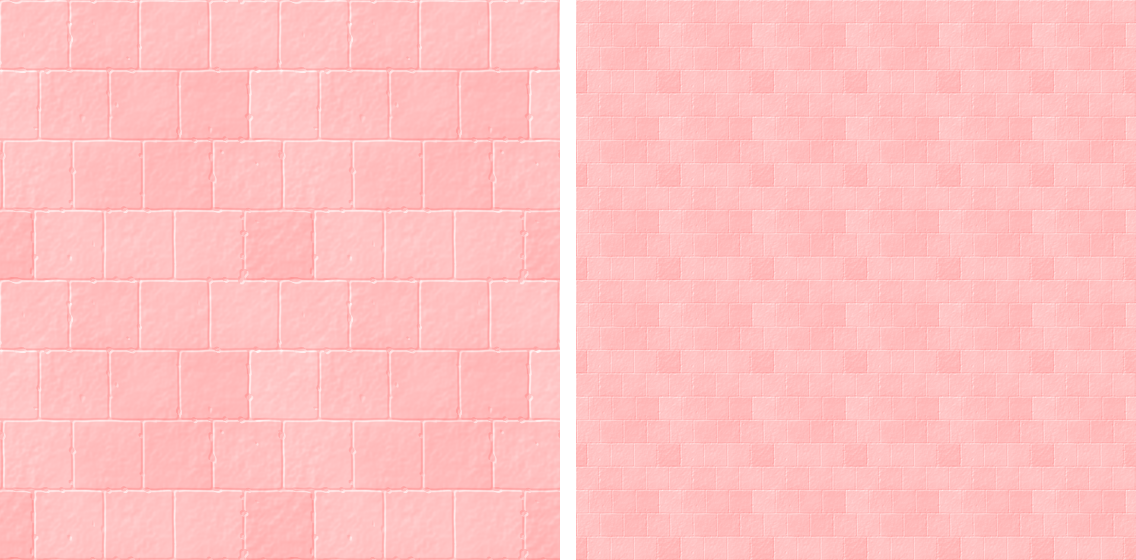
Left, the tile; right, the same tile 3 across and 3 down.
A WebGL 1 fragment shader for this texture:

```glsl
precision highp float;

// Pink painted block wall: eight staggered courses of eight square blocks.
// A height field of rounded, chipped blocks and grainy plaster is lit from the
// upper left; a group of four by four blocks wraps and fills the canvas twice.

uniform vec2 u_resolution;

const float BLOCKS = 8.0;          // blocks across and down the canvas
const float GROUP = 4.0;           // blocks per repeating group
const vec4 COURSE_SHIFT = vec4(-0.01, 0.56, 0.04, 0.485);
const mat4 TONES = mat4(           // one line per course, from the top
  0.757, 0.737, 0.750, 0.764,
  0.752, 0.738, 0.732, 0.779,
  0.760, 0.746, 0.732, 0.747,
  0.762, 0.757, 0.757, 0.722);

// Lengths in block widths
const float BEVEL = 0.028;
const float CORNER = 0.05;
const float WOBBLE = 0.012;
const float CHIP_DEPTH = 0.035;
const float LIGHT_STEP = 0.012;

const float GRAIN = 0.55;
const float FINE_GRAIN = 0.28;
const float PIT_DEPTH = 0.7;
const float MOTTLE = 0.03;
const float HIGHLIGHT = 0.15;
const float SHADOW = 0.10;

float wrap(float k, float n) {
  return k - n * floor((k + 0.5) / n);
}

vec4 selector(float k) {
  return vec4(1.0) - step(0.5, abs(vec4(0.0, 1.0, 2.0, 3.0) - k));
}

float hash(vec2 p, float seed) {
  vec3 q = fract(vec3(p.xyx + seed * 7.31) * vec3(0.1031, 0.1030, 0.0973));
  q += dot(q, q.yzx + 33.33);
  return fract((q.x + q.y) * q.z);
}

// Value noise with freq lattice cells per block, wrapping with the group
float noise(vec2 p, float freq, float seed) {
  p *= freq;
  vec2 i = floor(p);
  vec2 f = fract(p);
  f = f * f * (3.0 - 2.0 * f);
  float n = GROUP * freq;
  vec2 a = vec2(wrap(i.x, n), wrap(i.y, n));
  vec2 b = vec2(wrap(i.x + 1.0, n), wrap(i.y + 1.0, n));
  return mix(mix(hash(a, seed), hash(vec2(b.x, a.y), seed), f.x),
             mix(hash(vec2(a.x, b.y), seed), hash(b, seed), f.x), f.y);
}

// xy: position inside the block, zw: column and course in the group
vec4 blockAt(vec2 p) {
  float course = wrap(floor(p.y), GROUP);
  p.x -= dot(COURSE_SHIFT, selector(course));
  return vec4(fract(p), wrap(floor(p.x), GROUP), course);
}

float surfaceHeight(vec2 p) {
  // Block outline with uneven edges and chips
  vec2 bend = vec2(noise(p, 5.0, 1.0), noise(p, 5.0, 2.0)) - 0.5;
  vec2 local = blockAt(p + WOBBLE * bend).xy;
  vec2 q = abs(local - 0.5) - 0.5 + CORNER;
  float inset = CORNER - length(max(q, 0.0)) - min(max(q.x, q.y), 0.0);
  inset -= CHIP_DEPTH * smoothstep(0.72, 0.96, noise(p, 9.0, 3.0));
  float body = smoothstep(0.0, BEVEL, inset);

  // Plaster grain, rougher in patches, with a few pits
  float rough = mix(0.5, 1.4, noise(p, 2.0, 4.0));
  float grain = GRAIN * noise(p, 10.0, 5.0) + FINE_GRAIN * noise(p, 22.0, 6.0);
  float pit = smoothstep(0.955, 1.0, noise(p, 6.0, 7.0));
  return body + rough * grain - PIT_DEPTH * pit;
}

void main() {
  vec2 uv = gl_FragCoord.xy / u_resolution;
  vec2 p = vec2(uv.x, 1.0 - uv.y) * BLOCKS;

  // Tone of the block and soft mottling of the paint
  vec4 block = blockAt(p);
  float tone = dot(TONES * selector(block.w), selector(block.z));
  tone += MOTTLE * (noise(p, 2.0, 8.0) - 0.5);

  // Slopes facing the upper left are bright, the others dark
  vec2 away = vec2(LIGHT_STEP);
  float relief = surfaceHeight(p + away) - surfaceHeight(p - away);
  relief = clamp(relief, -1.2, 1.3);
  tone += relief * (relief > 0.0 ? HIGHLIGHT : SHADOW);

  gl_FragColor = vec4(1.0, vec2(clamp(tone, 0.0, 1.0)), 1.0);
}
```
